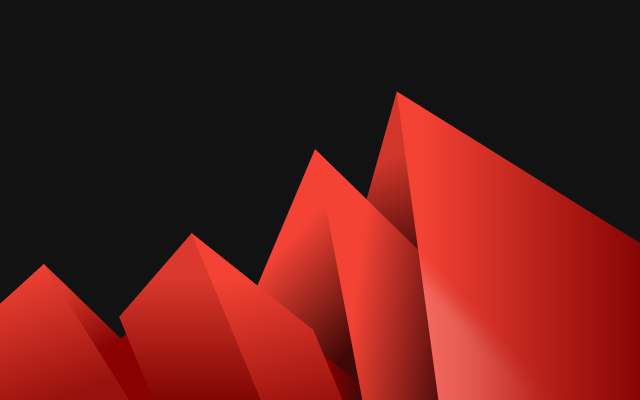
Give the GLSL for this background, as a WebGL 2 fragment shader.

```glsl
#version 300 es
precision highp float;

uniform vec2 u_resolution;
out vec4 outColor;

// Palette
const vec3 NIGHT = vec3(0.071);
const vec3 BRIGHT = vec3(0.957, 0.263, 0.208);
const vec3 SOFT = vec3(0.860, 0.225, 0.175);
const vec3 BRICK = vec3(0.600, 0.070, 0.050);
const vec3 DEEP = vec3(0.530, 0.020, 0.015);
const vec3 BLOOD = vec3(0.545, 0.000, 0.000);
const vec3 SHADE = vec3(0.360, 0.060, 0.050);
const vec3 UMBER = vec3(0.250, 0.030, 0.025);

// Peak corners, in units of canvas height
const vec2 TALL_APEX = vec2(0.992, 0.771);
const vec2 TALL_LEFT = vec2(0.917, 0.504);
const vec2 TALL_RIGHT = vec2(1.600, 0.392);
const vec2 TALL_FOOT = vec2(1.096, 0.000);

const vec2 MID_APEX = vec2(0.7875, 0.627);
const vec2 MID_LEFT = vec2(0.644, 0.2875);
const vec2 MID_RIGHT = vec2(1.046, 0.375);
const vec2 MID_FOOT = vec2(0.906, 0.000);

const vec2 GEM_APEX = vec2(0.479, 0.417);
const vec2 GEM_LEFT = vec2(0.298, 0.208);
const vec2 GEM_LEFT_FOOT = vec2(0.383, 0.000);
const vec2 GEM_RIGHT = vec2(0.783, 0.175);
const vec2 GEM_RIGHT_FOOT = vec2(0.856, 0.000);
const vec2 GEM_FOOT = vec2(0.652, 0.000);

const vec2 LOW_APEX = vec2(0.110, 0.340);
const vec2 LOW_LEFT = vec2(0.000, 0.240);
const vec2 LOW_RIGHT = vec2(0.302, 0.154);
const vec2 LOW_FOOT = vec2(0.323, 0.000);

const vec2 BACK_APEX = vec2(0.515, 0.352);
const vec2 BACK_LEFT = vec2(0.254, 0.108);
const vec2 BACK_RIGHT = vec2(0.885, 0.052);

// Sheen on the tall face
const vec2 SHEEN_TOP = vec2(1.050, 0.385);
const vec2 SHEEN_END = vec2(1.430, 0.000);
const float SHEEN_BLUR = 0.085;
const float SHEEN_STRENGTH = 0.20;

// Signed distance to the line a-b, positive on its right-hand side
float edge(vec2 p, vec2 a, vec2 b) {
    vec2 d = normalize(b - a);
    return dot(p - a, vec2(d.y, -d.x));
}

// Region below both slopes of a peak
float peak(vec2 p, vec2 left, vec2 apex, vec2 right) {
    return min(edge(p, left, apex), edge(p, apex, right));
}

// Linear gradient from point a to point b
vec3 ramp(vec2 p, vec2 a, vec2 b, vec3 from, vec3 to) {
    vec2 d = b - a;
    return mix(from, to, clamp(dot(p - a, d) / dot(d, d), 0.0, 1.0));
}

// Antialiased fill over the layers below
void paint(inout vec3 color, float dist, vec3 fill) {
    color = mix(color, fill, clamp(dist * u_resolution.y + 0.5, 0.0, 1.0));
}

void main() {
    vec2 p = gl_FragCoord.xy / u_resolution.y;
    vec3 color = NIGHT;

    // Shaded faces at the back
    float tall = peak(p, TALL_LEFT, TALL_APEX, TALL_RIGHT);
    paint(color, tall, ramp(p, vec2(0.96, 0.60), vec2(1.04, 0.385), SOFT * 0.95, SHADE));

    float mid = peak(p, MID_LEFT, MID_APEX, MID_RIGHT);
    paint(color, mid, ramp(p, vec2(0.698, 0.375), vec2(0.917, 0.167), BRIGHT, UMBER));

    float low = peak(p, LOW_LEFT, LOW_APEX, LOW_RIGHT);
    paint(color, low, ramp(p, vec2(0.17, 0.29), vec2(0.26, 0.13), SOFT, DEEP));

    // Dark peak between the low and middle ones
    float back = peak(p, BACK_LEFT, BACK_APEX, BACK_RIGHT);
    paint(color, back, ramp(p, vec2(0.80, 0.0), vec2(0.91, 0.0), BLOOD, UMBER));

    // Lit faces of the low and middle peaks
    float lowLit = min(low, edge(p, LOW_APEX, LOW_FOOT));
    paint(color, lowLit, ramp(p, vec2(0.09, 0.33), vec2(0.20, 0.02), BRIGHT * 0.97, BRICK));

    float midLit = min(mid, edge(p, MID_FOOT, MID_APEX));
    paint(color, midLit, ramp(p, vec2(0.885, 0.25), vec2(1.115, 0.219), BRIGHT, SHADE));

    // Faceted gem-shaped peak
    float gem = peak(p, GEM_LEFT, GEM_APEX, GEM_RIGHT);
    gem = min(gem, edge(p, GEM_LEFT_FOOT, GEM_LEFT));
    gem = min(gem, edge(p, GEM_RIGHT, GEM_RIGHT_FOOT));
    paint(color, gem, ramp(p, vec2(0.40, 0.31), vec2(0.40, 0.0), SOFT, DEEP * 0.95));
    float gemLit = min(gem, edge(p, GEM_FOOT, GEM_APEX));
    paint(color, gemLit, ramp(p, vec2(0.60, 0.315), vec2(0.69, -0.04), BRIGHT, BRICK));

    // Lit face of the tall peak with a soft sheen
    vec3 face = ramp(p, vec2(1.05, 0.4), vec2(1.60, 0.4), BRIGHT, DEEP);
    float sheen = smoothstep(0.0, SHEEN_BLUR, edge(p, SHEEN_TOP, SHEEN_END));
    sheen *= 1.0 - smoothstep(TALL_FOOT.x, SHEEN_END.x, p.x);
    face = mix(face, vec3(1.0), SHEEN_STRENGTH * sheen);
    paint(color, min(tall, edge(p, TALL_FOOT, TALL_APEX)), face);

    outColor = vec4(color, 1.0);
}
```
